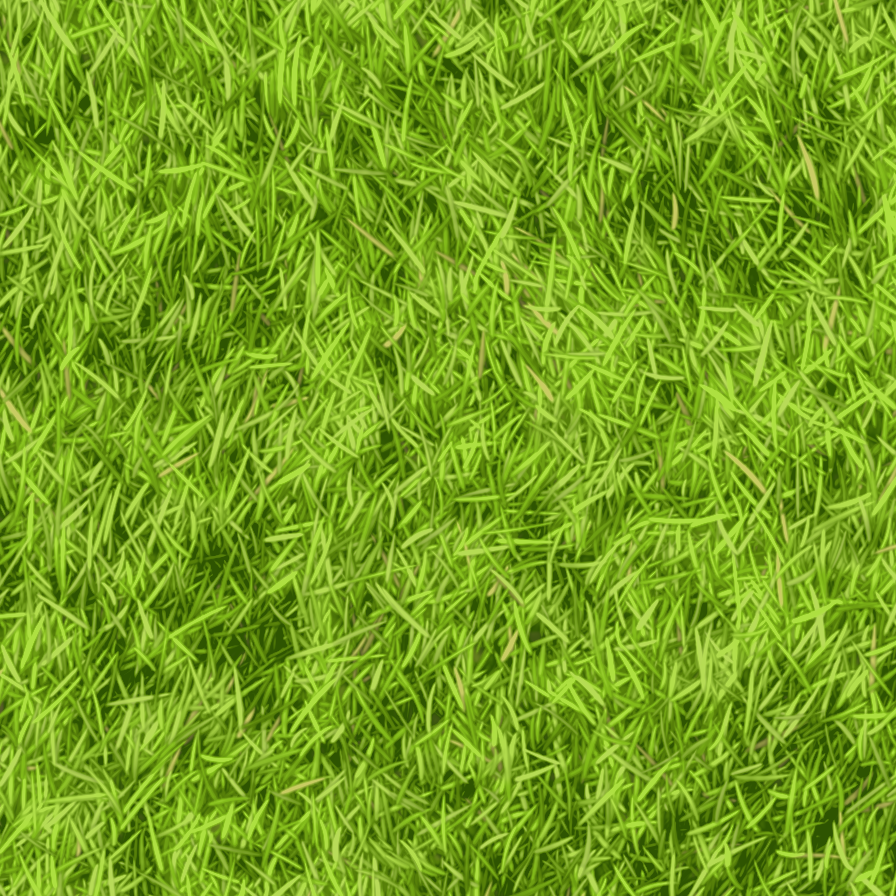
Write a WebGL 1 fragment shader that draws this texture.

```glsl
precision highp float;
// Dense lawn of short, overlapping grass blades seen from above.

uniform vec2 u_resolution;

const float CELLS = 20.0;           // grid cells across the canvas
const int LAYERS = 13;              // stacked layers, deepest first
const int BLADES = 2;               // blades per cell in each layer
const float MIN_HALF_LENGTH = 0.016;
const float MAX_HALF_LENGTH = 0.046;
const float MIN_HALF_WIDTH = 0.0025;
const float MAX_HALF_WIDTH = 0.0042;
const float MAX_BEND = 0.009;
const float LEAN = 1.5;             // largest random tilt from upright, radians
const float SOFTNESS = 0.0021;      // edge blur
const float SHADOW_SIZE = 0.0048;
const float SHADOW_DEPTH = 0.28;
const float TONE_SPREAD = 0.66;     // light difference between blades
const float PATCH_TONE = 0.22;      // broad light and dark areas
const float TUFT_TONE = 0.42;       // smaller clumps
const float GRAIN_TONE = 0.10;
const float DRY_SHARE = 0.30;
const float STRAW_SHARE = 0.025;

const vec3 SHADE_GREEN  = vec3(0.18, 0.33, 0.005);
const vec3 DEEP_GREEN   = vec3(0.34, 0.50, 0.035);
const vec3 MID_GREEN    = vec3(0.43, 0.62, 0.07);
const vec3 FRESH_GREEN  = vec3(0.51, 0.73, 0.10);
const vec3 BRIGHT_GREEN = vec3(0.68, 0.88, 0.25);
const vec3 DRY_GREEN    = vec3(0.70, 0.83, 0.34);
const vec3 STRAW        = vec3(0.80, 0.75, 0.42);

float hash(vec2 p) {
  return fract(sin(dot(p, vec2(127.1, 311.7))) * 43758.5453);
}

vec4 hash4(vec2 p) {
  return fract(sin(dot(p, vec2(127.1, 311.7)) + vec4(0.0, 1.3, 2.7, 4.1)) * 43758.5453);
}

float noise(vec2 p) {
  vec2 i = floor(p);
  vec2 f = fract(p);
  f = f * f * (3.0 - 2.0 * f);
  return mix(mix(hash(i), hash(i + vec2(1.0, 0.0)), f.x),
             mix(hash(i + vec2(0.0, 1.0)), hash(i + vec2(1.0, 1.0)), f.x), f.y);
}

// Green ramp from shaded ground to sunlit blade
vec3 greenRamp(float tone) {
  vec3 c = mix(SHADE_GREEN, DEEP_GREEN, smoothstep(0.02, 0.25, tone));
  c = mix(c, MID_GREEN, smoothstep(0.25, 0.43, tone));
  c = mix(c, FRESH_GREEN, smoothstep(0.43, 0.61, tone));
  return mix(c, BRIGHT_GREEN, smoothstep(0.61, 0.88, tone));
}

// Lays one blade over the surface: x = tone, y = dryness, z = straw
vec3 layBlade(vec3 surface, vec2 p, vec2 seed, float depth, float lean, float blur) {
  vec4 shape = hash4(seed);
  vec4 look = hash4(seed + vec2(51.3, 83.9));
  float angle = (shape.x + shape.y - 1.0) * LEAN + lean;
  vec2 dir = vec2(sin(angle), cos(angle));
  float halfLength = mix(MIN_HALF_LENGTH, MAX_HALF_LENGTH, shape.z);
  float halfWidth = mix(MIN_HALF_WIDTH, MAX_HALF_WIDTH, shape.w);

  // Position along the blade (-1 root, 1 tip) and signed distance across it
  float along = dot(p, dir) / halfLength;
  if (abs(along) > 1.0) return surface;
  float across = dot(p, vec2(dir.y, -dir.x));
  across += (look.x - 0.5) * MAX_BEND * (along * along - 0.4);
  float taper = sqrt(1.0 - along * along) * (0.8 - 0.25 * along);
  float edge = abs(across) - halfWidth * taper;
  float ends = 1.0 - smoothstep(0.75, 1.0, abs(along));

  // Soft contact shadow, then the lit blade
  float shadow = ends * (1.0 - smoothstep(0.0, SHADOW_SIZE, edge));
  surface.x *= 1.0 - SHADOW_DEPTH * shadow;
  float side = clamp(across / halfWidth, -1.0, 1.0);
  float sheen = 1.0 - smoothstep(0.0, 1.1, abs(side + 0.15));
  float dry = step(look.z, DRY_SHARE) * (0.6 + 0.4 * look.w);
  float tone = 0.17 + 0.52 * depth + TONE_SPREAD * (look.y - 0.5)
             + 0.22 * (sheen - 0.4) + 0.10 * along + 0.07 * dry;
  vec3 blade = vec3(tone, dry, 0.75 * step(1.0 - STRAW_SHARE, look.z));
  float cover = ends * (1.0 - smoothstep(-blur, blur, edge));
  return mix(surface, blade, cover);
}

void main() {
  float canvas = min(u_resolution.x, u_resolution.y);
  vec2 uv = gl_FragCoord.xy / canvas;
  float blur = max(SOFTNESS, 0.7 / canvas);

  // Shaded ground between the blades
  vec3 surface = vec3(0.02 + 0.26 * noise(uv * 80.0), 0.0,
                      0.35 * smoothstep(0.75, 0.95, noise(uv * 45.0 + 9.0)));

  for (int layer = 0; layer < LAYERS; layer++) {
    float level = float(layer);
    float depth = level / float(LAYERS - 1);
    vec2 grid = uv * CELLS + vec2(hash(vec2(level, 3.0)), hash(vec2(level, 7.0)));
    vec2 home = floor(grid);
    for (int y = -1; y <= 1; y++) {
      for (int x = -1; x <= 1; x++) {
        vec2 cell = home + vec2(float(x), float(y));
        float lean = 1.1 * (noise(cell * 0.23 + 5.0) - 0.5);
        for (int b = 0; b < BLADES; b++) {
          vec2 seed = cell + vec2(37.0, 17.0) * level + vec2(0.37, 0.71) * float(b);
          vec2 center = cell + hash4(seed + 23.7).xy;
          surface = layBlade(surface, (grid - center) / CELLS, seed, depth, lean, blur);
        }
      }
    }
  }

  // Broad light patches, clumps and fine grain
  float tone = surface.x + PATCH_TONE * (noise(uv * 8.0 + 2.0) - 0.5)
             + TUFT_TONE * (noise(uv * 25.0 + 31.0) - 0.5)
             + GRAIN_TONE * (noise(uv * 130.0) - 0.5);

  // Yellowing shows on lit blades only, so the shade stays deep green
  float yellowing = 0.55 * smoothstep(0.5, 0.9, noise(uv * 21.0 + 13.0));
  float dryness = max(surface.y, yellowing) * smoothstep(0.25, 0.62, tone);
  float light = 0.48 + 0.65 * clamp(tone, 0.0, 0.85);
  vec3 color = mix(greenRamp(tone), DRY_GREEN * light, dryness);
  color = mix(color, STRAW * light, surface.z);
  gl_FragColor = vec4(color, 1.0);
}
```
